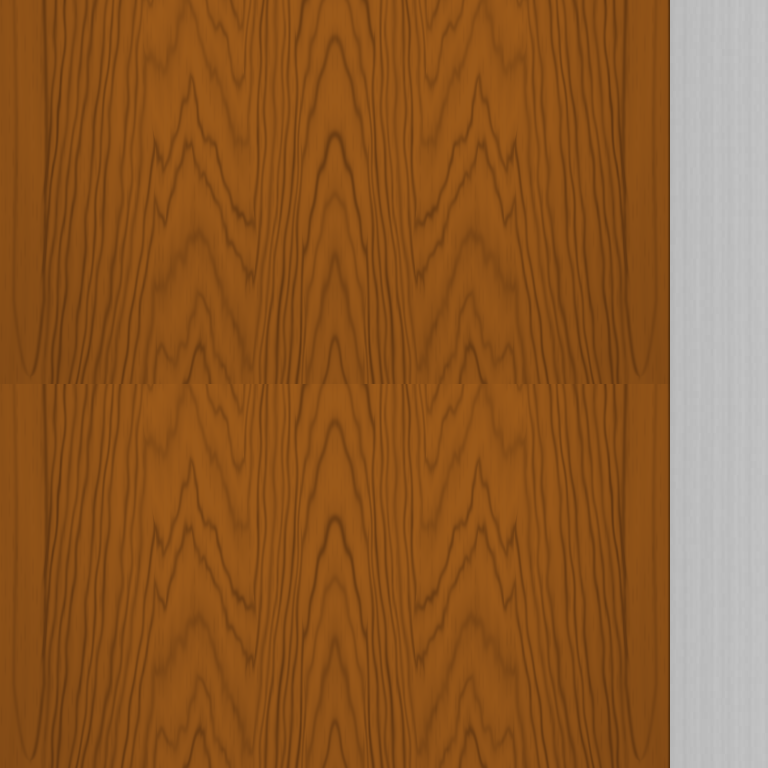
Reproduce this texture procedurally as a Shadertoy shader.

```glsl
// Book-matched oak veneer, stacked twice, beside a strip of brushed grey metal.
// Grain lines are contours of a folded height profile, bent by layered sines;
// short pores come from a jittered cell grid.

const float WOOD_WIDTH   = 0.8724;  // share of the canvas width
const float ROWS         = 2.0;     // veneer repeats down the canvas
const float GRAIN_RATE   = 5.5;     // contours per repeat height
const float GRAIN_OFFSET = -0.23;
const float LINE_WIDTH   = 0.0014;  // on steep grain, canvas units
const float FLAT_WIDTH   = 0.055;   // extra width where grain runs flat
const float GRAIN_DEPTH  = 0.72;
const vec2  PORE_GRID    = vec2(85.0, 15.0);
const vec3  WOOD_LIGHT   = vec3(0.605, 0.348, 0.100);
const vec3  WOOD_DARK    = vec3(0.395, 0.220, 0.065);
const vec3  METAL        = vec3(0.742);

float hash(vec2 p) {
    p = fract(p * vec2(0.1031, 0.1137));
    p += dot(p, p.yx + 33.33);
    return fract((p.x + p.y) * p.x * 17.3);
}

float ramp(float a, float b, float x) {
    return clamp((x - a) / (b - a), 0.0, 1.0);
}

// Contour coordinate; q.x runs from the mirror axis to the edge, q.y upward.
float grainPhase(vec2 q) {
    float soft = mix(0.008, 0.055, q.y * q.y);
    float u = sqrt(q.x * q.x + soft * soft) - soft;
    u += ramp(0.0, 0.15, q.x) * (0.006 * sin(q.y * 9.0 + u * 17.0)
       + 0.0025 * sin(q.y * 31.0 + u * 40.0));
    float height = -0.40 * ramp(0.00, 0.10, u)   // central arches
                  - 1.30 * ramp(0.08, 0.23, u)   // steep inner flank
                  + 0.36 * ramp(0.255, 0.40, u)  // side valley to side peak
                  - 0.19 * ramp(0.40, 0.49, u)
                  + 0.04 * ramp(0.49, 0.52, u)
                  - 1.75 * ramp(0.52, 0.80, u)   // leaning outer lines
                  - 0.60 * ramp(0.80, 0.88, u);
    float p = (q.y - height) * GRAIN_RATE + GRAIN_OFFSET;
    p += 0.13 * sin(u * 58.0 + q.y * 8.0) * ramp(0.1, 0.3, u);
    p += 0.05 * sin(u * 151.0 - q.y * 23.0) + 0.03 * sin(u * 263.0 + q.y * 41.0);
    return p + 0.16 * sin(p * 2.3);
}

// Soft dark contours of nearly constant drawn width.
float grainLines(vec2 q, vec2 toVeneer) {
    const float STEP = 0.001;
    float p = grainPhase(q);
    vec2 slope = vec2(grainPhase(q + vec2(STEP * toVeneer.x, 0.0)) - p,
                      grainPhase(q + vec2(0.0, STEP * toVeneer.y)) - p) / STEP;
    float steep = max(length(slope), 6.0);
    float offset = fract(p) - 0.5;
    float d = offset / steep / (LINE_WIDTH + FLAT_WIDTH / steep);
    float strength = mix(0.4, 1.0, hash(vec2(floor(p) + 40.0, 7.0)));
    strength *= 0.85 + 0.15 * sin(q.y * 21.0 + q.x * 60.0);
    float halo = 0.22 * smoothstep(0.5, 0.0, abs(offset));
    return (strength * exp(-d * d) + halo) * smoothstep(0.89, 0.85, q.x);
}

// One U-shaped line in the plain outer band.
float edgeLoop(vec2 q) {
    float halfWidth = 0.045 * sqrt(ramp(0.02, 0.22, q.y));
    float d = (abs(q.x - 0.91 - 0.004 * sin(q.y * 7.0)) - halfWidth) / 0.006;
    return 0.55 * exp(-d * d) * smoothstep(0.0, 0.04, q.y) * mix(1.0, 0.45, step(0.91, q.x));
}

float pores(vec2 q) {
    vec2 g = q * PORE_GRID;
    g.y += hash(vec2(floor(g.x), 3.0)) * 5.0;
    vec2 cell = floor(g), f = fract(g);
    float rnd = hash(cell + 11.0);
    float across = smoothstep(0.35, 0.05, abs(f.x - 0.35 - 0.3 * rnd));
    float along = smoothstep(0.0, 0.3, f.y) * smoothstep(1.0, 0.6, f.y);
    return across * along * rnd * rnd;
}

vec3 wood(vec2 uv) {
    float halfWidth = 0.5 * WOOD_WIDTH;
    vec2 toVeneer = vec2(1.0 / halfWidth, ROWS);
    vec2 q = vec2(abs(uv.x - halfWidth) / halfWidth, fract(uv.y * ROWS));
    float dark = GRAIN_DEPTH * grainLines(q, toVeneer) + edgeLoop(q);
    dark += 0.13 * pores(q);
    dark += 0.03 * sin(q.x * 47.0 + 2.0 * sin(q.y * 5.0))
          + 0.02 * sin(q.x * 190.0 + 3.0 * sin(q.y * 3.0));
    dark += 0.27 * smoothstep(0.45, 1.0, q.x);             // outer shade
    dark += 0.16 * (1.0 - smoothstep(0.0, 0.75, q.y));     // lower shade
    vec3 color = mix(WOOD_LIGHT, WOOD_DARK, clamp(dark, 0.0, 1.0));
    return color * mix(1.0, 0.62, smoothstep(0.004, 0.0, WOOD_WIDTH - uv.x));
}

vec3 metal(vec2 uv) {
    float s = (uv.x - WOOD_WIDTH) / (1.0 - WOOD_WIDTH);
    float streak = sin(s * 29.0 + 0.4 * sin(uv.y * 9.0)) + 0.8 * sin(s * 67.0 + 1.0)
                 + 0.7 * sin(s * 113.0 + 0.5 * sin(uv.y * 23.0));
    float fleck = hash(floor(vec2(s * 34.0, uv.y * 110.0)) + 5.0) - 0.5;
    float edge = smoothstep(0.06, 0.0, s);
    return METAL + 0.006 * streak + 0.012 * fleck + 0.018 * (s - 0.5) - 0.03 * edge;
}

void mainImage(out vec4 fragColor, in vec2 fragCoord) {
    vec3 sum = vec3(0.0);
    for (int i = 0; i < 4; i++) {  // 2 x 2 samples smooth every edge
        vec2 shift = vec2(float(i % 2), float(i / 2)) * 0.5 - 0.25;
        vec2 uv = (fragCoord + shift) / iResolution.xy;
        sum += uv.x < WOOD_WIDTH ? wood(uv) : metal(uv);
    }
    fragColor = vec4(sum * 0.25, 1.0);
}
```
